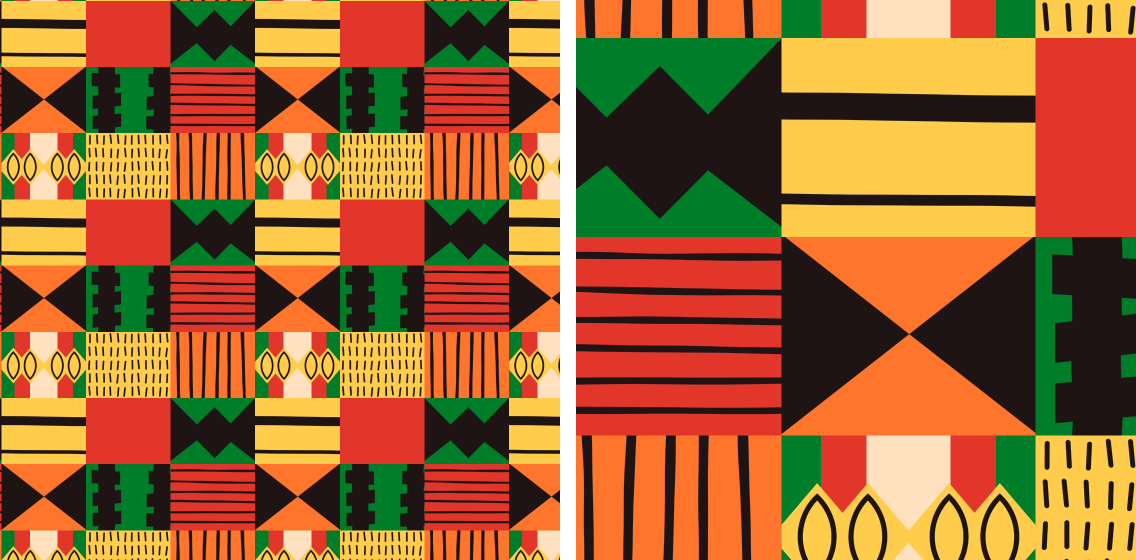
Left: the whole. Right: its middle third, enlarged.
Write a WebGL 1 fragment shader that draws this pattern.

```glsl
precision highp float;
// Patchwork of nine hand-drawn geometric tiles in a repeating three by three block.

uniform vec2 u_resolution;

#define CELL vec2(0.15104, 0.1182)
#define ORIGIN vec2(0.0026, 0.0015)
#define YELLOW vec3(1.0, 0.80, 0.30)
#define RED vec3(0.89, 0.21, 0.17)
#define ORANGE vec3(1.0, 0.46, 0.17)
#define GREEN vec3(0.0, 0.49, 0.16)
#define BLACK vec3(0.12, 0.08, 0.08)
#define CREAM vec3(1.0, 0.88, 0.75)
#define WOBBLE 0.02
#define LINE 0.017

const float ASPECT = 1.278; // cell width over cell height

vec2 hash2(vec2 p) {
  p = vec2(dot(p, vec2(127.1, 311.7)), dot(p, vec2(269.5, 183.3)));
  return fract(sin(p) * 43758.55) * 2.0 - 1.0;
}

float gradientNoise(vec2 p) {
  vec2 i = floor(p), f = fract(p), u = f * f * (3.0 - 2.0 * f);
  vec2 e = vec2(0.0, 1.0);
  float a = dot(hash2(i), f);
  float b = dot(hash2(i + e.yx), f - e.yx);
  float c = dot(hash2(i + e.xy), f - e.xy);
  float d = dot(hash2(i + e.yy), f - e.yy);
  return mix(mix(a, b, u.x), mix(c, d, u.x), u.y);
}

float fill(float d, float px) { return clamp(0.5 - d / px, 0.0, 1.0); }

float ramp(float a, float b, float x) { return clamp((x - a) / (b - a), 0.0, 1.0); }

float box(vec2 p, vec2 halfSize) {
  vec2 d = abs(p) - halfSize;
  return max(d.x, d.y);
}

// Six uneven lines running the whole length of a tile
float strokes(float along, float across, float start, float halfWidth, float seed) {
  float i = clamp(floor((across - start) / 0.154 + 0.5), 0.0, 5.0);
  vec2 h = hash2(vec2(i, seed));
  float centre = start + 0.154 * i + h.x * 0.012 + h.y * 0.025 * (along - 0.5);
  centre += WOBBLE * 0.5 * gradientNoise(vec2(along * 2.0, i * 3.7 + seed));
  float width = halfWidth * (1.0 + 0.4 * gradientNoise(vec2(along * 3.0 + 9.0, i * 5.3 + seed)));
  return abs(across - centre) - width;
}

// Two bands, a thick one above a thin one
float bands(vec2 q) {
  float w = WOBBLE * 0.5 * gradientNoise(vec2(q.x * 3.0, 4.3));
  float thick = abs(q.y - 0.34 - 0.018 * q.x - w) - 0.068;
  float thin = abs(q.y - 0.81 - 0.01 * q.x + w) - 0.027;
  return min(thick, thin);
}

// Height of a jagged edge with two inner teeth
float jagged(float x, float side, float valley, float peak, float valley2) {
  float y = mix(side, valley, ramp(0.0, 0.31, x));
  y += (peak - valley) * ramp(0.31, 0.52, x);
  y += (valley2 - peak) * ramp(0.52, 0.71, x);
  return y + (side - valley2) * ramp(0.71, 1.0, x);
}

// Upright spine with three rough blocks across it
float notchedPost(vec2 p, float seed) {
  float i = clamp(floor((p.y - 0.04) / 0.315), 0.0, 2.0);
  vec2 h = hash2(vec2(i, seed));
  vec2 b = p - vec2(h.x * 0.02, 0.2 + 0.31 * i);
  b.y += h.y * 0.12 * b.x;
  float spine = abs(p.x + WOBBLE * gradientNoise(vec2(p.y * 4.0, seed))) - 0.125;
  return min(spine, box(b, vec2(0.215, 0.1)));
}

// Grid of short, slightly tilted dashes
float dashes(vec2 q) {
  vec2 count = vec2(12.0, 5.0);
  vec2 i = floor(q * count), h = hash2(i + 7.0);
  vec2 p = (fract(q * count) - 0.5) * vec2(ASPECT, 1.0) / count;
  p -= vec2(h.x * 0.009, h.y * 0.012);
  p.x += p.y * 0.13 * h.y;
  p.y -= clamp(p.y, -0.06, 0.06);
  return length(p) - 0.0125;
}

// Striped ground under a row of joined diamonds, each holding a leaf outline
vec3 diamondRow(vec2 q, float px) {
  float side = abs(q.x - 0.5);
  vec3 col = mix(CREAM, RED, step(0.165, side));
  col = mix(col, GREEN, step(0.345, side));
  float x = abs(side - 0.26) - 0.1; // offset from the nearest leaf axis
  float y = q.y - 0.51;
  col = mix(col, YELLOW, fill((abs(y) - 0.27 + 1.5 * abs(x)) * 0.65, px));
  vec2 leaf = vec2(abs(x) * ASPECT + 0.193, y);
  return mix(col, BLACK, fill(abs(length(leaf) - 0.278) - 0.013, px));
}

vec3 tile(vec2 id, vec2 q, float px) {
  vec2 p = q * vec2(ASPECT, 1.0);
  if (id.y < 0.5) {
    if (id.x < 0.5) return mix(YELLOW, BLACK, fill(bands(q), px));
    if (id.x < 1.5) return RED;
    float top = jagged(q.x, 0.0, 0.40, 0.14, 0.385);
    float bottom = jagged(q.x, 0.95, 0.64, 0.91, 0.665);
    return mix(GREEN, BLACK, fill(max(top - q.y, q.y - bottom) * 0.7, px));
  }
  if (id.y < 1.5) {
    if (id.x < 0.5) return mix(ORANGE, BLACK, fill((abs(q.y - 0.49) - abs(q.x - 0.503)) * 0.75, px));
    if (id.x < 1.5) {
      float posts = min(notchedPost(p - vec2(0.31, 0.0), 1.0), notchedPost(p - vec2(1.145, 0.02), 5.0));
      return mix(GREEN, BLACK, fill(posts, px));
    }
    return mix(RED, BLACK, fill(strokes(q.x, q.y, 0.11, LINE, 3.0), px));
  }
  if (id.x < 0.5) return diamondRow(q, px);
  if (id.x < 1.5) return mix(YELLOW, BLACK, fill(dashes(q), px));
  return mix(ORANGE, BLACK, fill(strokes(q.y, q.x, 0.086, LINE * 1.1, 8.0) * ASPECT, px));
}

void main() {
  float px = 0.6 / (CELL.y * u_resolution.y);
  vec3 col = vec3(0.0);
  // Four samples per pixel soften the tile seams
  for (int k = 0; k < 4; k++) {
    vec2 jitter = vec2(mod(float(k), 2.0), floor(float(k) * 0.5)) * 0.5 - 0.25;
    vec2 uv = (gl_FragCoord.xy + jitter) / u_resolution.y;
    vec2 grid = (vec2(uv.x, 1.0 - uv.y) - ORIGIN) / CELL;
    col += tile(mod(floor(grid), 3.0), fract(grid), px) * 0.25;
  }
  gl_FragColor = vec4(col, 1.0);
}
```
